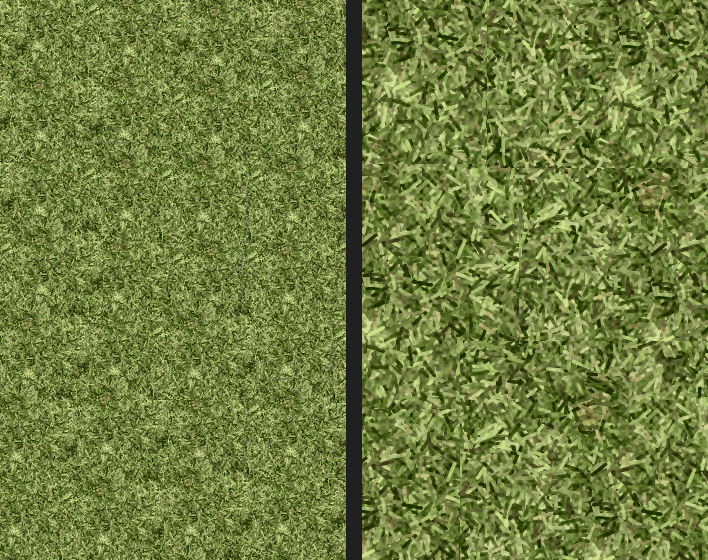
Left: the whole. Right: its middle third, enlarged.
Reproduce this texture procedurally as a Shadertoy shader.

```glsl
// Mown turf laid from one repeated patch, about 4 across and 7 down.
// Jittered, overlapping patches share the same grass, made of layered
// random blades with pale tufts; thin broken grey seams mark some edges.

const vec2 SPACING = vec2(0.25, 0.231);  // patch pitch, in canvas widths
const float OVERLAP = 1.24;              // patch size relative to the pitch
const float ROW_DRIFT = 0.05;            // sideways drift from row to row
const vec3 SHADE = vec3(0.20, 0.26, 0.04);
const vec3 TIP = vec3(0.71, 0.77, 0.48);
const vec3 STRAW = vec3(0.62, 0.50, 0.28);
const vec3 SEAM = vec3(0.42, 0.47, 0.43);

float hash(vec2 p) {
    return fract(sin(dot(p, vec2(127.1, 311.7))) * 43758.5453);
}

float noise(vec2 p) {
    vec2 i = floor(p), f = fract(p);
    f = f * f * (3.0 - 2.0 * f);
    return mix(mix(hash(i), hash(i + vec2(1, 0)), f.x),
               mix(hash(i + vec2(0, 1)), hash(i + vec2(1, 1)), f.x), f.y);
}

float segment(vec2 p, vec2 halfAxis) {
    float t = clamp(dot(p, halfAxis) / dot(halfAxis, halfAxis), -1.0, 1.0);
    return length(p - halfAxis * t);
}

// Soft round clump around a centre.
float clump(vec2 p, vec2 center, float radius) {
    vec2 d = (p - center) / radius;
    return exp(-dot(d, d));
}

// Paints one layer of blades over grass.x (tone) and grass.y (tint).
vec2 bladeLayer(vec2 grass, vec2 p, float cell, float seed, float px) {
    vec2 base = floor(p / cell);
    for (int y = -1; y <= 1; y++)
    for (int x = -1; x <= 1; x++) {
        vec2 id = base + vec2(x, y);
        vec2 key = id + seed * 17.3;
        vec2 root = (id + vec2(hash(key), hash(key + 5.2))) * cell;
        float angle = 5.0 * noise(root * 28.0) + 2.6 * hash(key + 9.7);
        vec2 axis = vec2(cos(angle), sin(angle)) * cell * mix(0.3, 0.8, hash(key + 2.9));
        float d = segment(p - root, axis);
        float cover = 1.0 - smoothstep(-0.5 * px, 0.5 * px, d - 0.0017);
        grass = mix(grass, vec2(hash(key + 13.1), hash(key + 21.4)), cover);
    }
    return grass;
}

// Grass of one patch; p is measured from its lower left corner.
vec3 turf(vec2 p, float px) {
    vec2 grass = vec2(0.4, 0.5);
    for (int i = 0; i < 4; i++)
        grass = bladeLayer(grass, p, 0.0085 + 0.001 * float(i), float(i) + 1.0, px);

    // Fine grain, uneven growth, then pale and shaded tufts
    float grain = noise(p * 310.0) - 0.5;
    float tone = 0.5 + 1.15 * (grass.x - 0.5) + 0.5 * grain;
    tone += 0.28 * (noise(p * 32.0) - 0.5);
    float pale = clump(p, vec2(0.56, 0.32) * SPACING, 0.014)
               + 0.8 * clump(p, vec2(0.36, 0.68) * SPACING, 0.011);
    float shaded = clump(p, vec2(0.72, 0.80) * SPACING, 0.022)
                 + clump(p, vec2(0.88, 0.45) * SPACING, 0.018);
    tone += 0.38 * pale - 0.16 * shaded;

    vec3 color = mix(SHADE, TIP, clamp(tone, -0.15, 1.2));
    color += (grass.y - 0.5) * vec3(0.06, -0.02, 0.09);
    float dry = clump(p, vec2(0.50, 0.92) * SPACING, 0.009);
    float straw = 0.35 * smoothstep(0.88, 0.96, grass.y) + 0.4 * dry;
    return mix(color, STRAW * (0.6 + 0.6 * tone), straw);
}

// Broken line along one patch edge.
float seamLine(float d, float along, float key, float px) {
    float line = 1.0 - smoothstep(0.0, px, abs(d) - 0.0008);
    float dashes = smoothstep(0.35, 0.6, noise(vec2(along * 130.0, key * 50.0)));
    return line * dashes * step(0.45, key);
}

void mainImage(out vec4 fragColor, in vec2 fragCoord) {
    float px = 1.0 / iResolution.x;
    vec2 p = (fragCoord - vec2(0.0, iResolution.y)) * px;  // from the top left
    vec2 cell = floor(p / SPACING);

    // Of the patches covering this point, keep the topmost
    vec2 local = p - cell * SPACING, topId = cell;
    float best = -1.0;
    for (int y = -1; y <= 1; y++)
    for (int x = -1; x <= 1; x++) {
        vec2 id = cell + vec2(x, y);
        vec2 jitter = 0.2 * vec2(hash(id + 3.1), hash(id + 7.7)) - 0.1;
        vec2 corner = id + jitter + vec2(ROW_DRIFT * (id.y + 1.0), 0.0);
        vec2 q = p - corner * SPACING;
        vec2 inside = step(vec2(0.0), q) * step(q, SPACING * OVERLAP);
        float height = hash(id + 31.9);
        if (inside.x * inside.y > 0.5 && height > best) {
            best = height;
            local = q;
            topId = id;
        }
    }

    vec3 color = turf(local, px);
    float seam = max(seamLine(local.x, local.y, hash(topId + 41.3), px),
                     seamLine(SPACING.y * OVERLAP - local.y, local.x, hash(topId + 53.8), px));
    color = mix(color, SEAM, 0.6 * seam);
    fragColor = vec4(clamp(color, 0.0, 1.0), 1.0);
}
```
